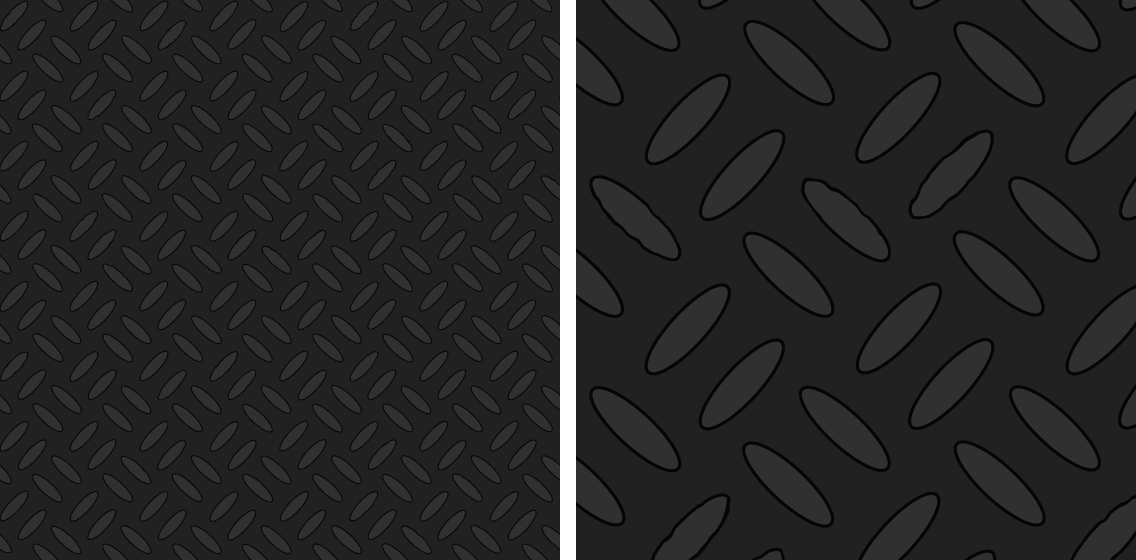
Left, the full canvas; right, a detail of the centre.
Reproduce this pattern procedurally as a Shadertoy shader.

```glsl
const float REPEATS = 8.0;
const vec3 PLATE_COLOR = vec3(0.130);
const vec3 STUD_COLOR = vec3(0.190);
const vec3 OUTLINE_COLOR = vec3(0.020);

// Lengths below are fractions of one repeat.
const vec2 STUD_RADII = vec2(0.277, 0.084);
const float OUTLINE_HALF_WIDTH = 0.0075;
const float STUD_ANGLE = 0.825;
const float JITTER = 0.010;
const float NICK_DEPTH = 0.022;
const float NICK_CHANCE = 0.12;
const float NICK_FREQUENCY = 12.0;

// Two rising studs, then two falling ones.
const vec2 STUD_CENTERS[4] = vec2[4](
    vec2(0.200, 0.768), vec2(0.457, 0.502),
    vec2(0.947, 0.290), vec2(0.680, 0.030));

vec3 hash3(vec3 p) {
    p = fract(p * vec3(0.1031, 0.1030, 0.0973));
    p += dot(p, p.yxz + 33.33);
    return fract((p.xxy + p.yxx) * p.zyx);
}

vec2 latticeGradient(vec2 cell, float period) {
    float angle = 6.28319 * hash3(vec3(mod(cell, period), 7.0)).x;
    return vec2(cos(angle), sin(angle));
}

// Gradient noise that wraps after a whole number of lattice cells.
float wrappedNoise(vec2 p, float period) {
    vec2 i = floor(p);
    vec2 f = p - i;
    vec2 u = f * f * f * (f * (f * 6.0 - 15.0) + 10.0);
    vec2 e = vec2(0.0, 1.0);
    float a = dot(latticeGradient(i, period), f);
    float b = dot(latticeGradient(i + e.yx, period), f - e.yx);
    float c = dot(latticeGradient(i + e.xy, period), f - e.xy);
    float d = dot(latticeGradient(i + e.yy, period), f - e.yy);
    return mix(mix(a, b, u.x), mix(c, d, u.x), u.y);
}

// First-order signed distance to an ellipse.
float ellipseDistance(vec2 p, vec2 radii) {
    float k = length(p / radii);
    float slope = length(p / (radii * radii));
    return k * (k - 1.0) / max(slope, 1e-4);
}

float coverage(float distance, float pixel) {
    return clamp(0.5 - distance / pixel, 0.0, 1.0);
}

// Distance to the nearest stud, with slight shifts and a few nicked rims.
float studDistance(vec2 grid) {
    vec2 axis = vec2(cos(STUD_ANGLE), sin(STUD_ANGLE));
    float roughness = wrappedNoise(grid * NICK_FREQUENCY, REPEATS * NICK_FREQUENCY);
    float nearest = 1.0;
    for (int i = 0; i < 4; i++) {
        vec2 offset = grid - STUD_CENTERS[i];
        vec2 cell = floor(offset + 0.5);
        vec3 random = hash3(vec3(mod(cell, REPEATS), float(i)) + 1.0);
        vec2 p = offset - cell - JITTER * (random.xy - 0.5);

        vec2 along = i < 2 ? axis : vec2(-axis.y, axis.x);
        vec2 local = vec2(dot(p, along), dot(p, vec2(-along.y, along.x)));
        float nick = step(random.z, NICK_CHANCE) * NICK_DEPTH * max(roughness, 0.0);
        nearest = min(nearest, ellipseDistance(local, STUD_RADII) + nick);
    }
    return nearest;
}

void mainImage(out vec4 fragColor, in vec2 fragCoord) {
    vec2 grid = REPEATS * fragCoord / iResolution.xy;
    float pixel = REPEATS / min(iResolution.x, iResolution.y);
    float d = studDistance(grid);

    // Outline first, then the stud face inside it.
    vec3 color = mix(PLATE_COLOR, OUTLINE_COLOR, coverage(d - OUTLINE_HALF_WIDTH, pixel));
    color = mix(color, STUD_COLOR, coverage(d + OUTLINE_HALF_WIDTH, pixel));
    fragColor = vec4(color, 1.0);
}
```
